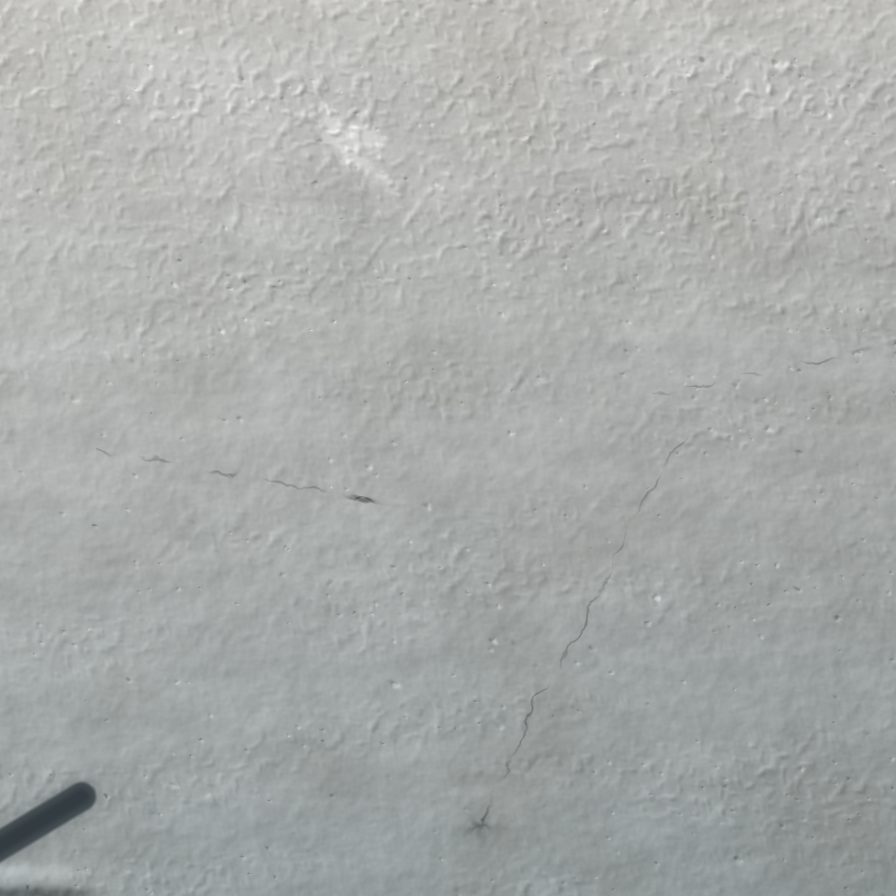
A WebGL 2 fragment shader for this texture:

```glsl
#version 300 es
precision highp float;
// Weathered, painted plaster wall in soft light from the upper left.
// A relief of noise lumps is shaded by its slope, then pits, broken
// hairline cracks, a chipped patch and a dark rod are laid over it.
#define LUM_BOTTOM 0.594
#define LUM_TOP 0.748
#define SIDE_FALLOFF 0.045
#define RELIEF 0.135
#define RELIEF_STEP 0.0024
#define MOTTLE 0.085
#define STREAK_SLOPE 0.17
#define PIT_DENSITY 0.12
#define CRACK_WIDTH 0.0026
#define CRACK_DEPTH 0.13
#define ROD_RADIUS 0.0155

uniform vec2 u_resolution;
out vec4 outColor;

const vec2 TO_LIGHT = vec2(-0.75, 0.66);

float hash(vec2 p) {
  vec3 q = fract(vec3(p.xyx) * 0.1031);
  q += dot(q, q.yzx + 33.33);
  return fract((q.x + q.y) * q.z);
}

// Dot product of a random unit gradient with the offset from its corner
float corner(vec2 id, vec2 d) {
  float a = 6.2832 * hash(id);
  return dot(vec2(cos(a), sin(a)), d);
}

// Gradient noise, centred on 0.5
float noise(vec2 p) {
  vec2 i = floor(p), f = fract(p), k = vec2(1, 0);
  vec2 u = f * f * f * (f * (f * 6.0 - 15.0) + 10.0);
  return 0.5 + 0.75 * mix(mix(corner(i, f), corner(i + k, f - k), u.x),
                          mix(corner(i + k.yx, f - k.yx), corner(i + 1.0, f - 1.0), u.x), u.y);
}

float fbm(vec2 p) {
  float sum = 0.0, amp = 0.5;
  for (int i = 0; i < 4; i++) {
    sum += amp * noise(p);
    p = mat2(1.6, 1.2, -1.2, 1.6) * p + 7.3;
    amp *= 0.5;
  }
  return sum / 0.9375;
}

// Coordinates that follow the trowel strokes
vec2 strokeSpace(vec2 p) {
  return vec2(p.x, p.y - STREAK_SLOPE * p.x * (1.0 - p.y));
}

float chipMask(vec2 p) {
  vec2 d = p - vec2(0.395, 0.835);
  d = vec2(0.67 * d.x - 0.74 * d.y, 0.74 * d.x + 0.67 * d.y);
  d += 0.08 * (vec2(fbm(p * 30.0), fbm(p * 30.0 + 40.0)) - 0.5);
  return 1.0 - smoothstep(0.35, 1.1, length(d / vec2(0.078, 0.02)));
}

// Lumpy at the top, smoother and streaked below
float height(vec2 p, float rough) {
  vec2 q = mat2(0.8, 0.6, -0.6, 0.8) * p;
  float lumps = smoothstep(0.48, 0.95, noise(q * 64.0 + 3.0));
  float grains = smoothstep(0.54, 0.92, noise(q.yx * 98.0 + 19.0));
  float streak = noise(strokeSpace(p) * vec2(9.0, 48.0));
  return rough * (1.0 * lumps + 0.75 * grains) + 0.75 * fbm(q * 52.0) + 0.1 * streak;
}

// Pits of uneven outline: shadow on the lit side, bright rim on the far side
float pits(vec2 p, float cells, float density) {
  vec2 g = p * cells;
  g += 0.16 * (vec2(noise(g * 4.0), noise(g * 4.0 + 31.0)) - 0.5);
  vec2 cell = floor(g);
  float tone = 0.0;
  for (int y = -1; y <= 1; y++)
    for (int x = -1; x <= 1; x++) {
      vec2 id = cell + vec2(x, y);
      float present = smoothstep(0.0, 0.08, density - hash(id + 5.7));
      vec2 d = g - id - vec2(hash(id + 11.0), hash(id + 23.0));
      float r = mix(0.08, 0.15, hash(id + 37.0));
      vec2 e = d + TO_LIGHT * r * 1.4;
      d.y *= mix(1.0, 1.8, hash(id + 67.0));
      float dark = exp(-dot(d, d) / (r * r)), rim = exp(-dot(e, e) / (r * r));
      float lit = hash(id + 51.0);
      tone += present * (mix(0.3, 1.0, lit) * rim - mix(1.1, 0.5, lit) * dark);
    }
  return tone;
}

float segment(vec2 p, vec2 a, vec2 b) {
  vec2 d = b - a;
  return length(p - a - d * clamp(dot(p - a, d) / dot(d, d), 0.0, 1.0));
}

// Jagged crack that comes and goes; sparse from 0 to 1 widens the gaps
float crack(vec2 p, vec2 a, vec2 b, float sparse) {
  vec2 q = p + 0.024 * (vec2(fbm(p * 30.0), fbm(p * 30.0 + 17.0)) - 0.5);
  float gaps = smoothstep(0.25, 0.7, noise(p * 30.0 + 9.0) - 0.2 * sparse);
  return gaps * (1.0 - smoothstep(0.0, CRACK_WIDTH, segment(q, a, b)));
}

void main() {
  vec2 p = gl_FragCoord.xy / u_resolution;
  vec2 s = strokeSpace(p);

  // Broad light, stains and fine blotches
  float stain = fbm(p * 6.0 + 4.0) - 0.5;
  float blotch = fbm(p * 22.0) - 0.5 + 0.7 * (fbm(p * 55.0 + 13.0) - 0.5);
  float lum = mix(LUM_BOTTOM, LUM_TOP, p.y) - SIDE_FALLOFF * (p.x - 0.5);
  lum += MOTTLE * (stain + 0.8 * (fbm(s * vec2(5.0, 22.0)) - 0.5) + 0.8 * blotch);

  // Relief
  float chip = chipMask(p);
  float bands = smoothstep(0.42, 0.72, noise(s * vec2(3.0, 13.0) + 2.0));
  float rough = 0.15 + 0.4 * smoothstep(0.55, 0.8, p.y) + 0.3 * bands + 0.6 * chip;
  rough *= 0.5 + fbm(p * 11.0 + 21.0);
  vec2 e = TO_LIGHT * RELIEF_STEP;
  lum += RELIEF * (height(p - e, rough) - height(p + e, rough));
  vec2 hollow = p - vec2(0.395, 0.765);
  lum += 0.09 * chip - 0.04 * exp(-dot(hollow, hollow) / 0.0015);

  // Pits, crowded along two rising ledges on the right
  float ledge = min(segment(p, vec2(0.74, 0.56), vec2(1.0, 0.61)),
                    segment(p, vec2(0.80, 0.33), vec2(1.0, 0.37)));
  float crowd = 1.0 - smoothstep(0.004, 0.016, ledge);
  lum += 0.20 * pits(p, 38.0, PIT_DENSITY * 0.6);
  lum += 0.13 * pits(p + 0.37, 58.0, PIT_DENSITY * (0.7 + bands) + 0.5 * crowd);

  // Cracks
  vec2 bend[5] = vec2[5](vec2(0.78, 0.54), vec2(0.69, 0.39), vec2(0.645, 0.29),
                         vec2(0.60, 0.22), vec2(0.54, 0.08));
  float line = 0.0;
  for (int i = 0; i < 4; i++) line = max(line, crack(p, bend[i], bend[i + 1], 0.1));
  line = max(line, crack(p, vec2(0.11, 0.50), vec2(0.45, 0.435), 0.4));
  line = max(line, crack(p, vec2(0.73, 0.56), vec2(1.0, 0.615), 0.4));
  lum -= CRACK_DEPTH * line;

  // Tapered gouge and star-shaped stain
  vec2 gouge = p - vec2(0.405, 0.443);
  gouge.y += 0.15 * gouge.x + 0.004 * (noise(p * 90.0) - 0.5);
  lum -= 0.22 * (1.0 - smoothstep(0.3, 1.3, length(gouge / vec2(0.016, 0.0035))));
  vec2 star = p - vec2(0.535, 0.077) + 0.012 * (vec2(fbm(p * 60.0), fbm(p * 60.0 + 9.0)) - 0.5);
  float ray = 0.5 + 0.5 * cos(5.0 * atan(star.y, star.x + 1e-5) + 1.0);
  lum -= 0.2 * exp(-length(star) / mix(0.005, 0.011, ray));

  vec3 color = lum + mix(vec3(-0.020, 0.008, 0.010), vec3(0.005, 0.003, -0.009), p.y);
  color -= vec3(-0.02, 0.0, 0.03) * max(-stain, 0.0);

  // Rod with a soft shadow and a pale ledge beneath it
  float rod = segment(p, vec2(-0.05, 0.026), vec2(0.091, 0.111)) - ROD_RADIUS;
  float nook = 1.0 - smoothstep(0.06, 0.13, p.x);
  color -= 0.08 * exp(-max(rod, 0.0) / 0.009);
  color += 0.10 * nook * exp(-pow((p.y - 0.027) / 0.010, 2.0));
  color -= 0.22 * nook * (1.0 - smoothstep(0.002, 0.016, p.y));
  vec3 rodColor = vec3(0.20, 0.235, 0.255) + 0.07 * smoothstep(-0.012, 0.0, rod);
  color = mix(color, rodColor, 1.0 - smoothstep(-0.002, 0.003, rod));

  outColor = vec4(clamp(color, 0.0, 1.0), 1.0);
}
```
